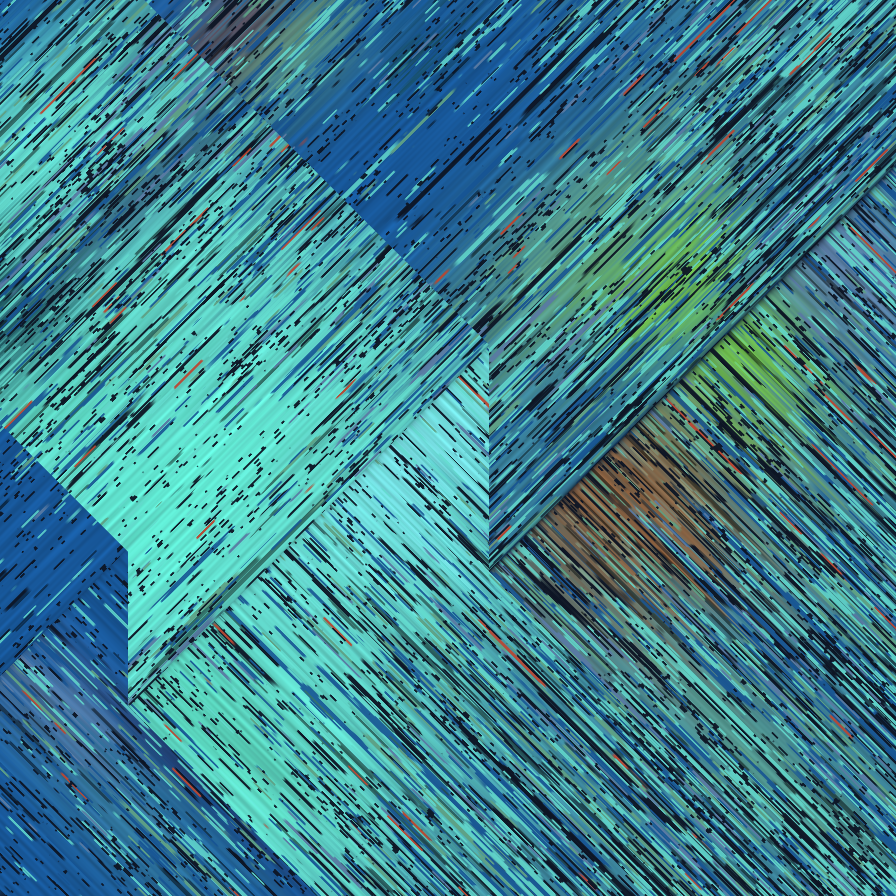
This background is drawn by a Shadertoy shader. Its source:

```glsl
// Pigments: rgb, with streak density in w
const vec4 BLUE = vec4(0.09, 0.34, 0.60, 0.28);
const vec4 NAVY = vec4(0.11, 0.17, 0.36, 0.80);
const vec4 SLATE = vec4(0.35, 0.48, 0.64, 0.60);
const vec4 TEAL = vec4(0.23, 0.51, 0.60, 0.90);
const vec4 DEEP = vec4(0.09, 0.29, 0.33, 0.70);
const vec4 TURQUOISE = vec4(0.38, 0.84, 0.79, 0.64);
const vec4 AQUA = vec4(0.38, 0.92, 0.83, 0.20);
const vec4 CYAN = vec4(0.47, 0.88, 0.90, 0.34);
const vec4 MINT = vec4(0.34, 0.82, 0.72, 0.45);
const vec4 SAGE = vec4(0.37, 0.63, 0.52, 0.55);
const vec4 GREEN = vec4(0.43, 0.74, 0.30, 0.38);
const vec4 BROWN = vec4(0.54, 0.37, 0.24, 0.72);
const vec4 GREY = vec4(0.32, 0.29, 0.35, 0.50);
const vec3 INK = vec3(0.05, 0.08, 0.14);
const vec3 RUST = vec3(0.72, 0.28, 0.20);

float hash(vec2 p) {
    vec3 q = fract(p.xyx * vec3(0.1031, 0.1030, 0.0973));
    q += dot(q, q.yzx + 33.33);
    return fract((q.x + q.y) * q.z);
}

float cornerSlope(vec2 cell, vec2 offset) {
    float angle = 6.2832 * hash(cell);
    return dot(vec2(cos(angle), sin(angle)), offset);
}

float gradientNoise(vec2 p) {
    vec2 i = floor(p), f = fract(p), e = vec2(1, 0);
    vec2 u = f * f * (3.0 - 2.0 * f);
    return mix(mix(cornerSlope(i, f), cornerSlope(i + e, f - e), u.x),
               mix(cornerSlope(i + e.yx, f - e.yx), cornerSlope(i + 1.0, f - 1.0), u.x), u.y);
}

float blob(vec2 p, vec2 centre, vec2 size) {
    vec2 q = (p - centre) / size;
    return exp(-dot(q, q));
}

// Colour fields: g.x is the falling diagonal, g.y the rising one
vec4 rightFace(vec2 g, bool upper) {
    if (upper) {
        vec4 c = mix(BLUE, TEAL, 0.7 * smoothstep(0.45, 0.8, g.x));
        c = mix(c, TEAL, 0.8 * smoothstep(0.76, 0.95, g.y));
        c = mix(c, SAGE, 0.9 * blob(g, vec2(0.38, 0.92), vec2(0.28, 0.13)));
        c = mix(c, SAGE, blob(g, vec2(0.26, 0.36), vec2(0.13, 0.10)));
        c = mix(c, GREY, blob(g, vec2(0.22, 0.29), vec2(0.12, 0.07)));
        c = mix(c, DEEP, 0.8 * blob(g, vec2(0.43, 0.53), vec2(0.05)));
        return mix(c, GREEN, blob(g, vec2(0.43, 1.07), vec2(0.10, 0.10)));
    }
    vec4 c = mix(TEAL, SAGE, 0.6 * blob(g, vec2(0.0, 1.70), vec2(0.07, 0.35)));
    c = mix(c, SLATE, blob(g, vec2(0.64, 1.25), vec2(0.12, 0.20)));
    c = mix(c, SAGE, 0.7 * blob(g, vec2(0.32, 1.25), vec2(0.14, 0.20)));
    c = mix(c, BROWN, blob(g, vec2(0.13, 1.24), vec2(0.20, 0.22)));
    return mix(c, GREEN, blob(g, vec2(0.43, 1.20), vec2(0.11, 0.13)));
}

vec4 middleFace(vec2 g, bool upper) {
    if (upper) {
        vec4 c = mix(TURQUOISE, TEAL, 0.6 * smoothstep(-0.08, 0.14, g.x));
        c = mix(c, BLUE, blob(g, vec2(0.0, 0.0), vec2(0.25, 0.10)));
        c = mix(c, NAVY, 0.6 * blob(g, vec2(-0.08, 0.37), vec2(0.32, 0.05)));
        c = mix(c, DEEP, blob(g, vec2(-0.36, 0.34), vec2(0.11, 0.11)));
        c = mix(c, MINT, 0.7 * blob(g, vec2(-0.38, 0.54), vec2(0.12, 0.08)));
        return mix(c, AQUA, blob(g, vec2(-0.36, 0.76), vec2(0.22, 0.14)));
    }
    vec4 c = mix(TURQUOISE, TEAL, smoothstep(1.08, 1.60, g.y + 0.5 * (g.x + 0.35)));
    c = mix(c, MINT, 0.9 * blob(g, vec2(-0.57, 1.02), vec2(0.12, 0.25)));
    return mix(c, CYAN, blob(g, vec2(-0.05, 0.95), vec2(0.23, 0.14)));
}

vec4 leftFace(vec2 g, bool upper) {
    if (upper) return BLUE;
    vec4 c = mix(BLUE, TEAL, 0.7 * blob(g, vec2(-0.76, 1.08), vec2(0.09, 0.25)));
    c = mix(c, SLATE, 0.8 * blob(g, vec2(-0.72, 0.84), vec2(0.07, 0.15)));
    return mix(c, NAVY, 0.7 * blob(g, vec2(-0.65, 1.05), vec2(0.025, 0.25)));
}

vec3 streakColour(float pick, vec3 base) {
    float warm = smoothstep(0.0, 0.15, base.r - base.b);
    if (pick < 0.24) return INK;
    if (pick < 0.48) return mix(BLUE.rgb, base * 0.6, 0.1 + 0.8 * warm);
    if (pick < 0.58) return base * 0.5;
    if (pick < 0.86) return mix(TURQUOISE.rgb, base * 1.15, 0.1 + 0.7 * warm);
    if (pick < 0.94) return SAGE.rgb;
    return pick < 0.985 ? SLATE.rgb : RUST;
}

// Broken parallel lines, from bands to hairlines
vec3 addStreaks(vec3 colour, vec2 stroke, float density, float seed) {
    vec3 base = colour;
    float cutoff = mix(0.50, 0.03, density);
    for (int i = 0; i < 4; i++) {
        float level = float(i), count = 130.0 + 70.0 * level;
        float line = floor(stroke.y * count) + 700.0 + 91.0 * seed;
        float pick = hash(vec2(line, level + 5.0));
        float dash = gradientNoise(vec2(stroke.x * (2.5 + 3.5 * level) + pick * 60.0, line * 1.37));
        float across = abs(fract(stroke.y * count) - 0.5);
        float mask = smoothstep(cutoff, cutoff + 0.04, dash) * smoothstep(0.5, 0.44, across);
        colour = mix(colour, streakColour(pick, base), 0.95 * mask);
    }
    // Clustered dark flecks
    float row = floor(stroke.y * 350.0);
    float fleck = gradientNoise(vec2(stroke.x * 55.0, row * 1.71 + seed));
    float cluster = gradientNoise(stroke * vec2(5.0, 22.0) + seed);
    return mix(colour, INK, 0.95 * smoothstep(0.38, 0.42, fleck + 0.55 * cluster));
}

vec3 scene(vec2 uv) {
    vec2 g = vec2(uv.x + uv.y - 1.0, uv.x - uv.y + 1.0);
    // Stepped outlines divide the three folded panels
    bool right = g.x > (uv.x > 0.546 ? -0.092 : 0.161);
    bool middle = g.x > (uv.x > 0.143 ? -0.645 : -0.473);
    float fold = right ? 1.184 : (middle ? 0.932 : 0.755);
    bool upper = g.y < fold;
    float seed = (right ? 1.0 : (middle ? 2.0 : 3.0)) + (upper ? 0.0 : 4.0);
    vec2 stroke = upper ? g : g.yx;
    // Each line drags its pigment a different distance
    float drag = 0.18 * (hash(vec2(floor(stroke.y * 330.0) + 500.0, seed)) - 0.5);
    drag += 0.12 * gradientNoise(vec2(stroke.x * 4.0, stroke.y * 70.0));
    vec2 h = g + (upper ? vec2(drag, 0.0) : vec2(0.0, drag));
    vec4 paint = right ? rightFace(h, upper) : (middle ? middleFace(h, upper) : leftFace(h, upper));
    paint.rgb *= 1.0 + 0.25 * gradientNoise(stroke * vec2(3.0, 160.0) + seed);
    vec3 colour = addStreaks(paint.rgb, stroke, paint.w, seed);
    float crease = exp(-abs(g.y - fold) / 0.005) * (right ? 0.7 : 0.2);
    return mix(colour, INK, crease);
}

void mainImage(out vec4 fragColor, in vec2 fragCoord) {
    vec3 total = vec3(0.0);
    for (int i = 0; i < 4; i++) {
        vec2 offset = vec2(i % 2, i / 2) * 0.4 - 0.2;
        total += scene((fragCoord + offset) / iResolution.xy);
    }
    fragColor = vec4(total / 4.0, 1.0);
}
```
